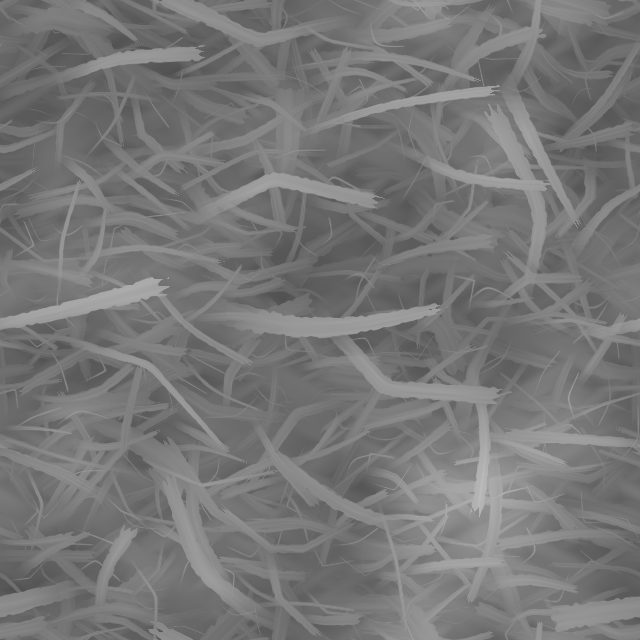
Reproduce this texture procedurally as a Shadertoy shader.

```glsl
// Straw layers: cells across, half width, mean height, height spread
const vec4 DEEP   = vec4(7.0, 0.0135, 0.487, 0.055);
const vec4 MIDDLE = vec4(9.0, 0.0060, 0.525, 0.050);
const vec4 FINE   = vec4(16.0, 0.0011, 0.550, 0.055);
const vec4 UPPER  = vec4(6.0, 0.0075, 0.555, 0.045);
const vec4 TOP    = vec4(4.0, 0.0125, 0.612, 0.035);

const float FLOOR_HEIGHT = 0.455;
const float FLOOR_STRANDS = 0.11; // contrast of the lowest strands
const float RELIEF = 0.29;        // broad hills and hollows of the pile
const float STREAK = 0.040;       // grain along each straw
const float ROUNDING = 0.018;     // drop towards the long edges
const float SAG = 0.040;          // drop towards the ends
const float TILT = 0.035;         // slope along the length
const float RAGGED = 0.28;        // roughness of the long edges
const float FRAY = 0.09;          // splintering of the ends
const float TAPER = 1.2;          // narrowing towards one end
const vec2 GRAIN_PERIOD = vec2(4096.0);

vec3 hash3(vec3 p) {
    uvec3 v = uvec3(p) * 1664525u + 1013904223u;
    v.x += v.y * v.z; v.y += v.z * v.x; v.z += v.x * v.y;
    v ^= v >> 16u;
    v.x += v.y * v.z; v.y += v.z * v.x; v.z += v.x * v.y;
    return vec3(v >> 8u) / 16777216.0;
}

// Value noise that wraps after a whole number of cells
float noise(vec2 p, vec2 period, float seed) {
    vec2 i = floor(p), f = p - i;
    f = f * f * (3.0 - 2.0 * f);
    vec2 lo = mod(i, period), hi = mod(i + 1.0, period);
    float a = hash3(vec3(lo, seed)).x;
    float b = hash3(vec3(hi.x, lo.y, seed)).x;
    float c = hash3(vec3(lo.x, hi.y, seed)).x;
    float d = hash3(vec3(hi, seed)).x;
    return mix(mix(a, b, f.x), mix(c, d, f.x), f.y);
}

// Lays scattered bent straws over the height already there
float layStraws(float height, vec2 p, vec4 layer, int count, float bendMax,
                float relief, float rough, float seed, float pixel) {
    float cells = layer.x;
    vec2 grid = p * cells, home = floor(grid);
    vec2 grain = vec2(0.0);
    float grainAmount = 0.0;
    for (int j = -1; j <= 1; j++)
    for (int i = -1; i <= 1; i++)
    for (int k = 0; k < count; k++) {
        // Coarse and fine digits of one hash give all the random traits
        vec2 cell = home + vec2(i, j);
        vec3 place = hash3(vec3(mod(cell, cells), seed + float(k)));
        vec3 form = fract(place * 256.0);
        vec3 look = fract(place * 65536.0);

        // Local frame, mostly lying flat, with a kink or a soft curve
        float turn = 2.0 * place.z - 1.0;
        vec2 dir = normalize(vec2(1.05 - turn * turn, 0.9 * turn));
        vec2 q = (grid - cell - place.xy) / cells;
        q = vec2(dot(q, dir), dir.x * q.y - dir.y * q.x);
        float bend = (2.0 * form.y - 1.0) * bendMax;
        float shrink = inversesqrt(1.0 + bend * bend);
        float len = mix(0.50, 0.93, form.x) * shrink / cells;
        float kink = len * mix(0.02, 0.6, form.z * form.z);
        q.y = (q.y - bend * (sqrt(q.x * q.x + kink * kink) - kink)) * shrink;

        // Tapered, ragged outline with split ends
        float along = q.x / len;
        float width = layer.y * mix(0.40, 1.4, look.x)
                    * max(0.2, 1.0 + TAPER * (look.y - 0.5) * along);
        float across = q.y / width;
        float splinter = abs(2.0 * fract(across * 1.3 + form.x) - 1.0);
        float side = width * (1.0 - RAGGED * rough * rough) - abs(q.y);
        float end = len * (1.0 - FRAY * (splinter + rough)) - abs(q.x);
        float cover = smoothstep(-pixel, pixel, min(side, end));

        // One end sinks softly into the pile
        float sunk = look.z > 0.5 ? along : -along;
        cover *= smoothstep(-0.95, -0.1, sunk);

        // Surface height
        float sag = along * along;
        float straw = layer.z + (2.0 * look.z - 1.0) * layer.w + relief
                    + TILT * along * (2.0 * form.z - 1.0)
                    + ROUNDING * (0.4 - across * across + across * (look.y - 0.5))
                    - SAG * sag * sag;
        float lift = cover * step(height, straw);
        if (lift > 0.3) grain = vec2(q.x * 12.0, across * 3.5) + place.xy * 999.0;
        grainAmount = max(grainAmount, lift);
        height = mix(height, straw, lift);
    }
    return height + STREAK * grainAmount * (noise(grain, GRAIN_PERIOD, seed) - 0.5);
}

void mainImage(out vec4 fragColor, in vec2 fragCoord) {
    vec2 p = fragCoord / iResolution.xy;
    float pixel = 0.8 / iResolution.y;

    // Broad shape of the pile
    float hills = 0.65 * noise(p * 4.0, vec2(4.0), 901.0)
                + 0.35 * noise(p * 9.0, vec2(9.0), 902.0);
    float relief = RELIEF * (hills - 0.5);
    float rough = noise(p * 140.0, vec2(140.0), 903.0);

    // Lowest strands, sheared by whole repeats
    float falling = noise(vec2(p.x * 10.0, p.y * 44.0 + p.x * 22.0), vec2(10.0, 44.0), 904.0);
    float rising = noise(vec2(p.x * 12.0, p.y * 50.0 - p.x * 30.0), vec2(12.0, 50.0), 905.0);
    float height = FLOOR_HEIGHT + relief
                 + FLOOR_STRANDS * (max(falling, rising) - 0.65);

    // Straws from the bottom up
    height = layStraws(height, p, DEEP, 3, 0.30, relief, rough, 100.0, pixel);
    height = layStraws(height, p, MIDDLE, 3, 0.40, relief, rough, 200.0, pixel);
    height = layStraws(height, p, FINE, 1, 1.10, relief, rough, 300.0, pixel);
    height = layStraws(height, p, UPPER, 2, 0.50, relief, rough, 400.0, pixel);
    height = layStraws(height, p, TOP, 1, 0.50, 0.5 * relief, rough, 500.0, pixel);

    fragColor = vec4(vec3(clamp(height, 0.0, 1.0)), 1.0);
}
```
